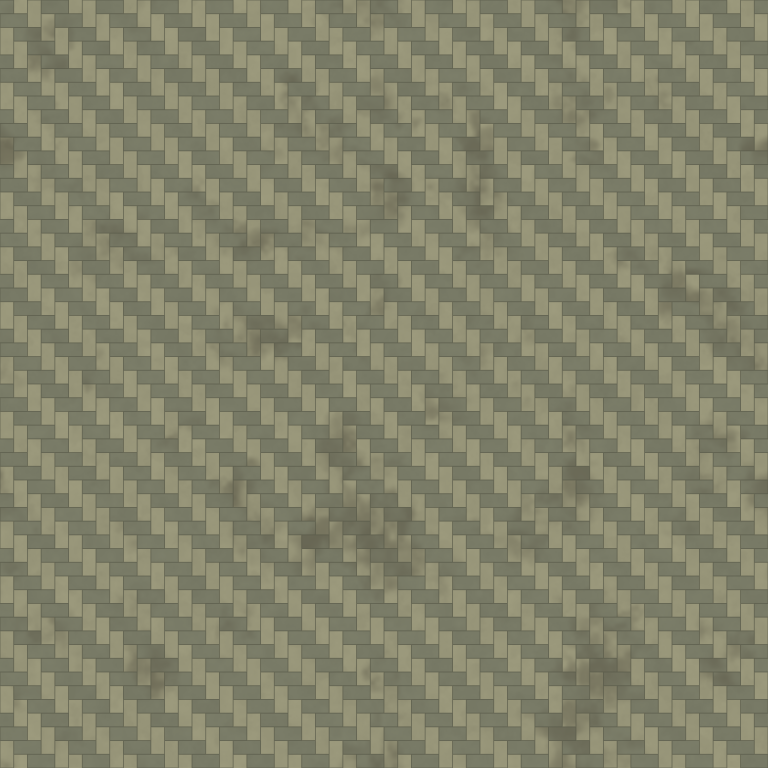
Give the GLSL for this pattern, as a Shadertoy shader.

```glsl
// Herringbone paving of 2:1 blocks: dark blocks lie flat, light blocks stand upright,
// forming diagonal stairs on a 56 x 56 cell grid. Wrapped noise adds stains and mottling;
// each block samples it with its own offset, so stains break at the joints.

const float CELLS        = 56.0;   // grid cells across and down, a multiple of 4
const float PHASE        = 2.0;    // diagonal shift of the stairs, in cells
const vec3  LIGHT_COLOR  = vec3(0.598, 0.590, 0.478);
const vec3  DARK_COLOR   = vec3(0.473, 0.481, 0.402);
const vec3  JOINT_COLOR  = vec3(0.345, 0.350, 0.285);
const vec3  STAIN_COLOR  = vec3(0.385, 0.375, 0.305);
const float JOINT_HALF   = 0.032;  // half joint width, in cells
const float JOINT_ALPHA  = 0.75;
const float TONE_SPREAD  = 0.030;  // brightness range between blocks
const float STAIN_FREQ   = 16.0;   // stain lattice cells across the canvas
const float STAIN_JITTER = 0.9;    // stain offset per block, in cells
const float STAIN_ALPHA  = 0.62;
const float MOTTLE_FREQ  = 84.0;
const float MOTTLE_DEPTH = 0.050;
const int   SAMPLES      = 3;      // antialiasing samples per axis

// Integer hash of a non-negative lattice point
float hash(vec2 p, float seed) {
    uvec3 q = uvec3(uint(p.x), uint(p.y), uint(seed));
    uint h = q.x * 1597334677u ^ q.y * 3812015801u ^ q.z * 2798796415u;
    h = (h ^ (h >> 16)) * 2246822519u;
    h = (h ^ (h >> 13)) * 3266489917u;
    h ^= h >> 16;
    return float(h >> 8) / 16777216.0;
}

// Value noise that repeats after a whole number of lattice cells
float wrapNoise(vec2 p, float period, float seed) {
    vec2 i = floor(p), f = fract(p);
    f = f * f * (3.0 - 2.0 * f);
    vec2 a = mod(i, period), b = mod(i + 1.0, period);
    return mix(mix(hash(a, seed), hash(vec2(b.x, a.y), seed), f.x),
               mix(hash(vec2(a.x, b.y), seed), hash(b, seed), f.x), f.y);
}

float fbm(vec2 uv, float freq, float seed) {
    float sum = 0.0, amp = 0.5;
    for (int o = 0; o < 4; o++) {
        sum += amp * wrapNoise(uv * freq, freq, seed + float(o));
        freq *= 2.0;
        amp *= 0.5;
    }
    return sum / 0.9375;
}

// Finds the block under p: xy = wrapped block id, z = joint distance, w = 1 if upright
vec4 herringbone(vec2 p) {
    vec2 cell = floor(p);
    float k = mod(cell.x + cell.y + PHASE, 4.0);
    float upright = step(1.5, k);
    vec2 origin = cell - (upright > 0.5 ? vec2(0.0, k - 2.0) : vec2(k, 0.0));
    vec2 size = upright > 0.5 ? vec2(1.0, 2.0) : vec2(2.0, 1.0);
    vec2 edge = min(p - origin, size - (p - origin));
    return vec4(mod(origin, CELLS), min(edge.x, edge.y), upright);
}

vec3 paving(vec2 uv, float cellsPerSample) {
    vec4 block = herringbone(uv * CELLS);
    vec2 id = block.xy;
    vec3 color = mix(DARK_COLOR, LIGHT_COLOR, block.w);

    // Tone per block and fine mottling
    color *= 1.0 + TONE_SPREAD * (hash(id, 11.0) - 0.5);
    vec2 shift = vec2(hash(id, 12.0), hash(id, 13.0)) - 0.5;
    color *= 1.0 + MOTTLE_DEPTH * (fbm(uv + shift, MOTTLE_FREQ, 20.0) - 0.5);

    // Brown stains and faint wisps, broken up block by block
    vec2 stainUv = uv + shift * 2.0 * STAIN_JITTER / CELLS;
    float stain = smoothstep(0.57, 0.86, fbm(stainUv, STAIN_FREQ, 30.0));
    float wisp = smoothstep(0.55, 0.72, fbm(uv + shift, 42.0, 40.0));
    stain = stain * mix(0.7, 1.2, hash(id, 14.0)) + 0.10 * wisp;
    color = mix(color, STAIN_COLOR, STAIN_ALPHA * stain);

    // Thin joints
    float joint = clamp((JOINT_HALF - block.z) / cellsPerSample + 0.5, 0.0, 1.0);
    return mix(color, JOINT_COLOR, JOINT_ALPHA * joint);
}

void mainImage(out vec4 fragColor, in vec2 fragCoord) {
    float n = float(SAMPLES);
    float cellsPerSample = CELLS / (iResolution.y * n);
    vec3 sum = vec3(0.0);
    for (int y = 0; y < SAMPLES; y++)
    for (int x = 0; x < SAMPLES; x++) {
        vec2 offset = (vec2(x, y) + 0.5) / n - 0.5;
        sum += paving((fragCoord + offset) / iResolution.xy, cellsPerSample);
    }
    fragColor = vec4(sum / (n * n), 1.0);
}
```
